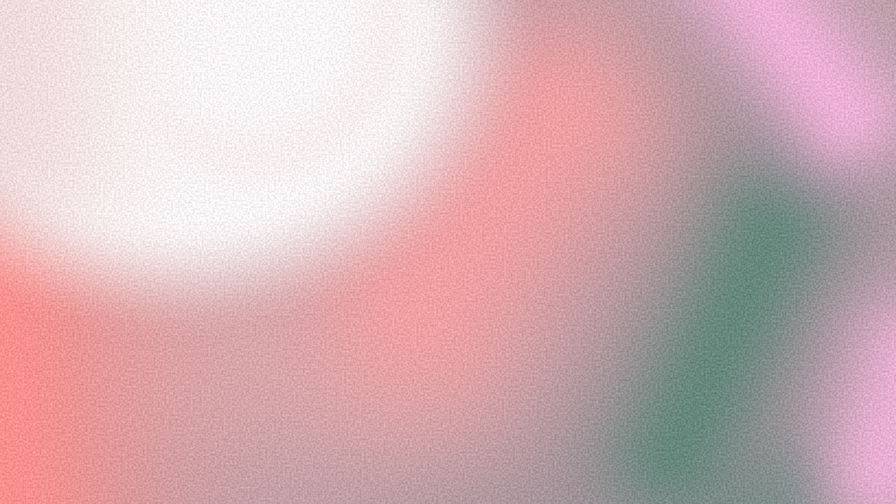
A Shadertoy shader for this background:

```glsl
const vec3 MAUVE = vec3(0.73, 0.62, 0.65);
const vec3 DUSTY_ROSE = vec3(0.86, 0.67, 0.68);
const vec3 GREY = vec3(0.57, 0.55, 0.57);
const vec3 GREEN = vec3(0.39, 0.53, 0.485);
const vec3 CORAL = vec3(0.98, 0.56, 0.55);
const vec3 SALMON = vec3(0.95, 0.625, 0.635);
const vec3 ORCHID = vec3(0.93, 0.69, 0.84);
const vec3 WHITE = vec3(0.975, 0.965, 0.968);
const vec3 BLUSH = vec3(0.94, 0.86, 0.86);

const vec2 BOWL_CENTER = vec2(0.347, 0.954);
const vec2 BOWL_RADII = vec2(0.60, 0.51);
const float BOWL_SOFTNESS = 0.24;
const float GRAIN_SCALE = 230.0;
const float GRAIN_AMOUNT = 0.12;

// Unit gradient for a lattice cell
vec2 cellGradient(vec2 cell) {
    vec3 q = fract(vec3(cell.xyx) * vec3(0.1031, 0.1030, 0.0973));
    q += dot(q, q.yzx + 33.33);
    float angle = 6.2832 * fract((q.x + q.y) * q.z);
    return vec2(cos(angle), sin(angle));
}

float gradientNoise(vec2 p) {
    vec2 i = floor(p), f = fract(p);
    vec2 u = f * f * f * (f * (f * 6.0 - 15.0) + 10.0);
    vec2 e = vec2(1.0, 0.0);
    float low = mix(dot(cellGradient(i), f),
                    dot(cellGradient(i + e.xy), f - e.xy), u.x);
    float high = mix(dot(cellGradient(i + e.yx), f - e.yx),
                     dot(cellGradient(i + e.xx), f - e.xx), u.x);
    return mix(low, high, u.y);
}

float segmentDistance(vec2 p, vec2 a, vec2 b) {
    vec2 pa = p - a, ba = b - a;
    return length(pa - ba * clamp(dot(pa, ba) / dot(ba, ba), 0.0, 1.0));
}

float falloff(float d, float radius) {
    d /= radius;
    return exp(-d * d);
}

// Soft stroke of light from a to b
float glow(vec2 p, vec2 a, vec2 b, float radius) {
    return falloff(segmentDistance(p, a, b), radius);
}

vec3 backdrop(vec2 p) {
    vec3 color = MAUVE;

    // Grey shade around the green streak and along the lower edge
    color = mix(color, GREY, 0.75 * glow(p, vec2(1.56, 0.58), vec2(1.33, 0.05), 0.28));
    color = mix(color, GREY, 0.45 * glow(p, vec2(1.38, 0.92), vec2(1.56, 0.66), 0.15));
    color = mix(color, GREY, 0.40 * glow(p, vec2(0.90, -0.08), vec2(1.30, -0.08), 0.22));

    // Warm tones on the left and in the centre
    color = mix(color, DUSTY_ROSE, 0.75 * glow(p, vec2(0.35, 0.30), vec2(0.75, 0.30), 0.26));
    color = mix(color, SALMON, 0.95 * glow(p, vec2(1.10, 0.76), vec2(0.84, 0.40), 0.24));
    color = mix(color, CORAL, glow(p, vec2(-0.04, 0.42), vec2(-0.02, 0.0), 0.32));

    // Green streak and its lower companion
    color = mix(color, GREEN, 0.95 * glow(p, vec2(1.53, 0.54), vec2(1.34, 0.10), 0.13));
    color = mix(color, GREEN, 0.65 * glow(p, vec2(1.52, -0.02), vec2(1.57, 0.03), 0.11));

    // Orchid glows on the right
    color = mix(color, ORCHID, glow(p, vec2(1.46, 1.06), vec2(1.68, 0.78), 0.13));
    color = mix(color, ORCHID, 0.95 * glow(p, vec2(1.82, 0.28), vec2(1.76, 0.08), 0.14));
    return color;
}

// White bowl with a blush corner and a faint inner crease
vec3 addBowl(vec3 color, vec2 p) {
    float radius = length((p - BOWL_CENTER) / BOWL_RADII);
    float mask = 1.0 - smoothstep(1.0 - BOWL_SOFTNESS, 1.0 + BOWL_SOFTNESS, radius);
    float corner = glow(p, vec2(0.0, 1.0), vec2(0.0, 0.72), 0.25);
    float crease = falloff(length(p - vec2(0.50, 0.96)) - 0.27, 0.07);
    vec3 bowl = mix(WHITE, BLUSH, max(corner, 0.28 * crease));
    return mix(color, bowl, mask);
}

void mainImage(out vec4 fragColor, in vec2 fragCoord) {
    vec2 p = fragCoord / iResolution.y;
    vec3 color = addBowl(backdrop(p), p);
    color += GRAIN_AMOUNT * gradientNoise(p * GRAIN_SCALE);
    fragColor = vec4(clamp(color, 0.0, 1.0), 1.0);
}
```
